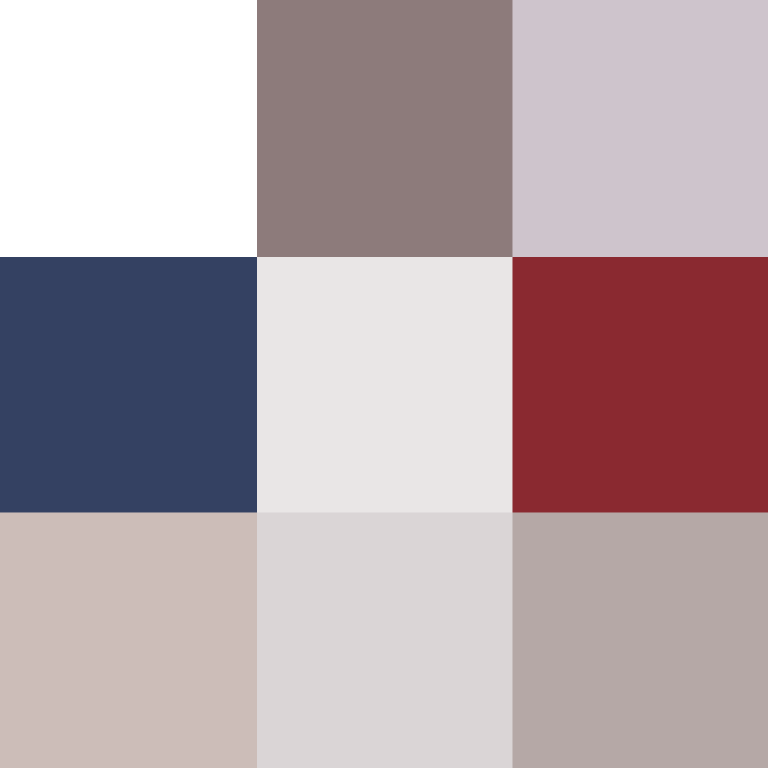
A WebGL 2 fragment shader for this background:

```glsl
#version 300 es
precision highp float;

uniform vec2 u_resolution;
out vec4 fragColor;

// Swatches by row, from the top left
const vec3 swatches[9] = vec3[9](
    vec3(1.000, 1.000, 1.000), vec3(0.553, 0.482, 0.482), vec3(0.808, 0.769, 0.800),
    vec3(0.204, 0.255, 0.384), vec3(0.914, 0.902, 0.902), vec3(0.541, 0.161, 0.188),
    vec3(0.800, 0.741, 0.722), vec3(0.855, 0.835, 0.839), vec3(0.710, 0.659, 0.651)
);

// Soft step past the line that begins column or row i
vec2 pastLine(vec2 p, vec2 pixel, float i) {
    float line = 0.3346 + (i - 1.0) * 0.3327;
    return smoothstep(line - 0.5 * pixel, line + 0.5 * pixel, p);
}

// One row of three swatches, blended at the column lines
vec3 swatchRow(int row, float pastFirst, float pastSecond) {
    vec3 color = mix(swatches[row * 3], swatches[row * 3 + 1], pastFirst);
    return mix(color, swatches[row * 3 + 2], pastSecond);
}

void main() {
    vec2 pixel = 1.0 / u_resolution;
    vec2 p = gl_FragCoord.xy * pixel;
    p.y = 1.0 - p.y;

    vec2 first = pastLine(p, pixel, 1.0);
    vec2 second = pastLine(p, pixel, 2.0);

    // Stack the rows downward
    vec3 color = swatchRow(0, first.x, second.x);
    color = mix(color, swatchRow(1, first.x, second.x), first.y);
    color = mix(color, swatchRow(2, first.x, second.x), second.y);

    fragColor = vec4(color, 1.0);
}
```
